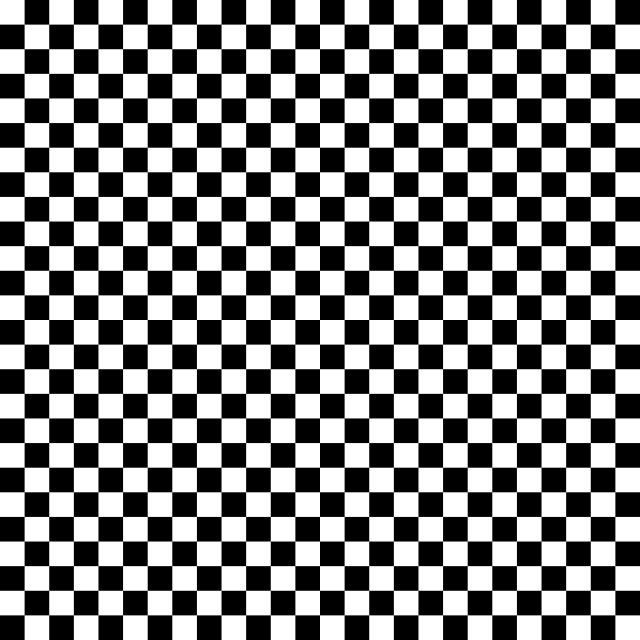
Reproduce this pattern procedurally as a Shadertoy shader.

```glsl
// Plain black and white checkerboard that tiles seamlessly.
// Two square waves, one per axis, are box filtered over a pixel;
// the sign of their product picks the colour of each cell.

const float REPEATS = 13.0;            // dark and light cell pairs, across and down
const float CELLS = 2.0 * REPEATS;     // an even count, so the edges wrap
const vec3 DARK = vec3(0.0);
const vec3 LIGHT = vec3(1.0);

// Square wave per axis: +1 on even cells, -1 on odd ones, averaged over the filter width
vec2 squareWave(vec2 p, vec2 filterWidth) {
    vec2 edgeDistance = abs(mod(p - 0.5, 2.0) - 1.0) - 0.5;
    return clamp(2.0 * edgeDistance / filterWidth, -1.0, 1.0);
}

void mainImage(out vec4 fragColor, in vec2 fragCoord) {
    vec2 pixelSize = CELLS / iResolution.xy;   // one pixel, in cells
    vec2 wave = squareWave(fragCoord * pixelSize, pixelSize);

    // Matching signs give dark cells, starting at the lower left corner
    float darkness = 0.5 + 0.5 * wave.x * wave.y;
    fragColor = vec4(mix(LIGHT, DARK, darkness), 1.0);
}
```
